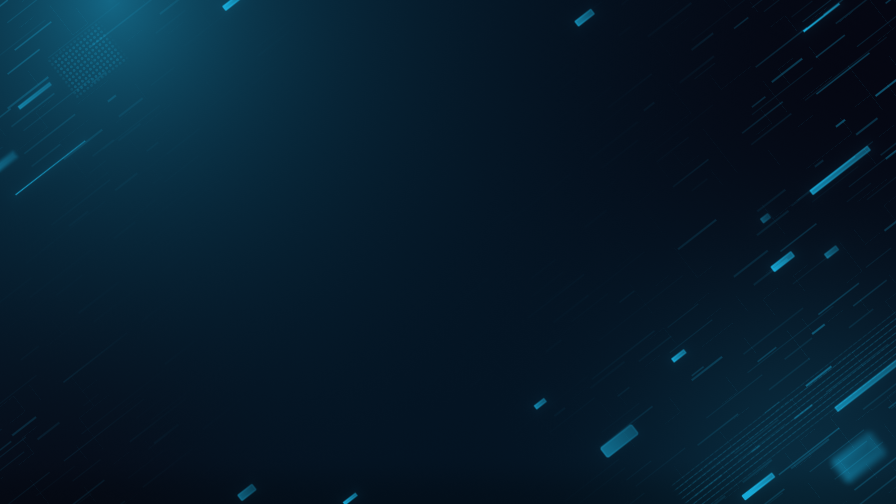
A WebGL 1 fragment shader for this background:

```glsl
precision highp float;
// Dark technological backdrop: a teal glow at the upper left, a fainter one at
// the lower right, and slanted light bars over fine streaks, traces and dots.
// Bars are rounded boxes in a tilted frame; the fine detail is hashed by cell.

uniform vec2 u_resolution;

const vec2 SLANT = vec2(0.79, 0.613);
const vec3 NAVY = vec3(0.012, 0.060, 0.115);
const vec3 INK = vec3(0.018, 0.022, 0.065);
const vec3 TEAL = vec3(0.065, 0.345, 0.410);
const vec3 CYAN = vec3(0.09, 0.66, 0.84);

float hash(vec2 p) {
  return fract(sin(dot(p, vec2(127.1, 311.7))) * 43758.5453);
}

// Turns a vector so that x runs along the slant.
vec2 tilt(vec2 p) {
  return vec2(dot(p, SLANT), dot(p, vec2(-SLANT.y, SLANT.x)));
}

float blob(vec2 p, vec2 centre, float radius) {
  vec2 d = (p - centre) / radius;
  return exp(-dot(d, d));
}

float boxDistance(vec2 p, vec2 halfSize, float corner) {
  vec2 d = abs(p) - halfSize + corner;
  return length(max(d, 0.0)) + min(max(d.x, d.y), 0.0) - corner;
}

// Translucent bar with a bright rim, a faint halo and a stronger lower end.
float bar(vec2 p, vec2 centre, vec2 halfSize, float power, float blur) {
  vec2 q = tilt(p - centre);
  float d = boxDistance(q, halfSize, halfSize.y * 0.4);
  float fill = 1.0 - smoothstep(-blur, blur, d);
  float rim = 1.0 - smoothstep(0.0, blur * 1.5, abs(d + blur));
  float fade = 0.85 - 0.25 * clamp(q.x / halfSize.x, -1.0, 1.0);
  float halo = 0.07 * exp(-max(d, 0.0) / 0.010);
  return power * (fade * fill + 0.15 * rim + halo);
}

// One random dash in some of the cells of a staggered grid.
float streaks(vec2 q, vec2 cell, float density, float thickness, float px) {
  float row = floor(q.y / cell.y);
  float x = q.x / cell.x + hash(vec2(row, 3.7));
  vec2 id = vec2(floor(x), row);
  float reach = mix(0.06, 0.46, hash(id + 11.3));
  vec2 d = vec2(fract(x) - 0.5, fract(q.y / cell.y) - 0.5) * cell;
  float dist = boxDistance(d, vec2(reach * cell.x, thickness), 0.0);
  float lit = step(hash(id + 5.1), density) * mix(0.3, 1.0, hash(id + 8.9));
  return lit * (1.0 - smoothstep(-0.5 * px, px, dist));
}

// Random edges of a square grid, like printed circuit paths.
float traces(vec2 q, float size, float density, float px) {
  vec2 id = floor(q / size);
  vec2 d = fract(q / size) * size;
  vec2 lit = step(vec2(hash(id + 2.3), hash(id + 6.1)), vec2(density));
  vec2 line = 1.0 - smoothstep(vec2(0.0), vec2(px), d);
  return max(line.x * lit.x, line.y * lit.y);
}

float dots(vec2 q, float pitch, float px) {
  vec2 d = (fract(q / pitch) - 0.5) * pitch;
  return 1.0 - smoothstep(pitch * 0.2, pitch * 0.2 + px, length(d));
}

// Band of parallel dotted rules.
float rules(vec2 q, vec2 halfSize, float pitch, float px) {
  float line = abs(fract(q.y / pitch) - 0.5) * pitch;
  float dash = 0.6 + 0.4 * step(0.35, fract(q.x / 0.012));
  float inside = 1.0 - smoothstep(0.0, 0.015, boxDistance(q, halfSize, 0.0));
  return inside * dash * (1.0 - smoothstep(0.0, px * 1.2, line));
}

vec3 backdrop(vec2 p) {
  float dark = blob(p, vec2(1.72, 0.88), 0.58) + blob(p, vec2(0.08, 0.0), 0.40);
  vec3 colour = mix(NAVY, INK, min(dark, 1.0));
  float glow = exp(-2.9 * length((p - vec2(0.22, 1.0)) * vec2(1.0, 0.95)));
  colour += TEAL * glow;
  colour += TEAL * 0.32 * blob(p, vec2(1.62, 0.08), 0.38);
  return colour * mix(0.8, 1.0, smoothstep(0.0, 0.10, p.y));
}

float landmarks(vec2 p, float px) {
  float b = 0.0;
  // Right side and lower right.
  b += bar(p, vec2(1.667, 0.662), vec2(0.073, 0.006), 0.65, px);
  b += bar(p, vec2(1.722, 0.236), vec2(0.080, 0.006), 0.60, px);
  b += bar(p, vec2(1.229, 0.125), vec2(0.040, 0.013), 0.50, px);
  b += bar(p, vec2(1.704, 0.093), vec2(0.050, 0.029), 0.38, 0.012);
  b += bar(p, vec2(1.505, 0.035), vec2(0.038, 0.006), 0.95, px);
  b += bar(p, vec2(1.553, 0.481), vec2(0.026, 0.007), 0.75, px);
  b += bar(p, vec2(1.347, 0.294), vec2(0.016, 0.005), 0.75, px);
  b += bar(p, vec2(1.072, 0.199), vec2(0.013, 0.005), 0.60, px);
  b += bar(p, vec2(1.650, 0.500), vec2(0.015, 0.006), 0.45, px);
  b += bar(p, vec2(1.519, 0.567), vec2(0.010, 0.006), 0.35, px);
  // Top edge.
  b += bar(p, vec2(1.160, 0.965), vec2(0.021, 0.007), 0.60, px);
  b += bar(p, vec2(0.460, 0.995), vec2(0.020, 0.006), 0.85, px);
  b += bar(p, vec2(1.630, 0.965), vec2(0.045, 0.002), 0.80, px);
  // Left side and bottom edge.
  b += bar(p, vec2(0.069, 0.810), vec2(0.040, 0.004), 0.50, px);
  b += bar(p, vec2(0.100, 0.667), vec2(0.087, 0.001), 0.75, px);
  b += bar(p, vec2(0.012, 0.680), vec2(0.024, 0.008), 0.35, 0.006);
  b += bar(p, vec2(0.490, 0.023), vec2(0.019, 0.008), 0.45, px);
  b += bar(p, vec2(0.695, 0.010), vec2(0.016, 0.004), 0.75, px);
  return b;
}

void main() {
  float px = 1.0 / u_resolution.y;
  vec2 p = gl_FragCoord.xy * px;
  vec2 q = tilt(p);

  // Fine detail gathers in the corners and leaves the centre clear.
  float upper = blob(p, vec2(0.06, 0.96), 0.25) + blob(p, vec2(1.68, 0.88), 0.27);
  float lower = blob(p, vec2(1.62, 0.20), 0.33) + 0.6 * blob(p, vec2(0.05, 0.10), 0.20);
  float mask = min(upper + lower, 1.0);
  float detail = 0.0;
  for (int i = 0; i < 3; i++) {
    float k = float(i);
    vec2 cell = vec2(0.24 - 0.06 * k, 0.021 + 0.008 * k);
    detail += streaks(q + 3.7 * k, cell, 0.34 - 0.08 * k, 0.0005 + 0.0005 * k, px) * (0.22 + 0.15 * k);
  }
  detail += 0.10 * traces(q, 0.038, 0.16, px);
  detail *= mask;

  // Dotted patch at the upper left, ruled band at the lower right.
  float patchEdge = boxDistance(tilt(p - vec2(0.174, 0.880)), vec2(0.060, 0.045), 0.0);
  detail += 0.22 * dots(q, 0.009, px) * (1.0 - smoothstep(-0.01, 0.01, patchEdge));
  detail += 0.20 * rules(tilt(p - vec2(1.60, 0.195)), vec2(0.30, 0.032), 0.011, px);

  float light = clamp(detail + landmarks(p, px), 0.0, 1.0);
  vec3 colour = mix(backdrop(p), CYAN, light);
  colour += (hash(gl_FragCoord.xy) - 0.5) / 255.0;
  gl_FragColor = vec4(colour, 1.0);
}
```
